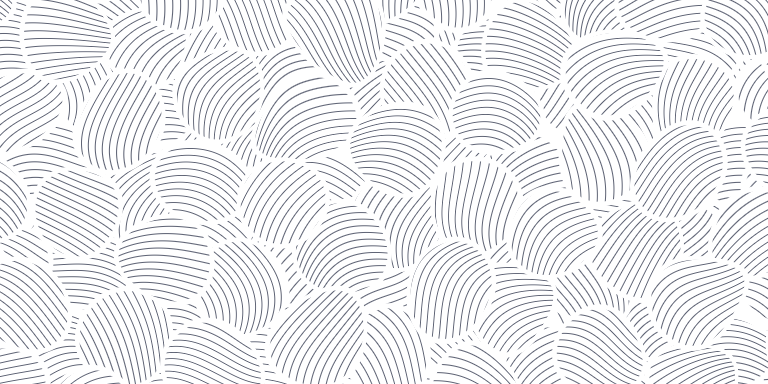
Give the GLSL for this pattern, as a WebGL 1 fragment shader.

```glsl
precision highp float;

uniform vec2 u_resolution;

const vec3 PAPER = vec3(1.0);
const vec3 INK = vec3(0.35, 0.37, 0.44);
const float PITCH = 0.33;       // node spacing inside one layer
const float TILT = 0.38;        // slope of the layer grid
const float GAP = 0.011;        // blank rim around each patch
const float LINE_WIDTH = 0.0025;

vec2 hash2(vec2 p) {
  vec2 q = vec2(dot(p, vec2(127.1, 311.7)), dot(p, vec2(269.5, 183.3)));
  return fract(sin(q) * 43758.55);
}

float cornerSlope(vec2 cell, vec2 f, vec2 corner) {
  return dot(hash2(cell + corner) * 2.0 - 1.0, f - corner);
}

float gradientNoise(vec2 p) {
  vec2 cell = floor(p);
  vec2 f = fract(p);
  vec2 w = f * f * f * (f * (f * 6.0 - 15.0) + 10.0);
  float low = mix(cornerSlope(cell, f, vec2(0.0, 0.0)),
                  cornerSlope(cell, f, vec2(1.0, 0.0)), w.x);
  float high = mix(cornerSlope(cell, f, vec2(0.0, 1.0)),
                   cornerSlope(cell, f, vec2(1.0, 1.0)), w.x);
  return mix(low, high, w.y);
}

// Coordinates of p in a frame turned by the angle
vec2 toFrame(vec2 p, float angle) {
  float c = cos(angle);
  float s = sin(angle);
  return vec2(c * p.x + s * p.y, c * p.y - s * p.x);
}

// Part of a pixel covered by a stroke at distance d
float strokeCoverage(float d, float width, float pixel) {
  float near = max(-0.5 * width, d - 0.5 * pixel);
  float far = min(0.5 * width, d + 0.5 * pixel);
  return clamp((far - near) / pixel, 0.0, 1.0);
}

float fillCoverage(float d, float pixel) {
  return clamp(0.5 - d / pixel, 0.0, 1.0);
}

// Curved parallel strokes: an arch plus an S-shaped swirl
float hatch(vec2 p, float fan, float radius, float bend, float swirl,
            float spacing, float pixel) {
  float u = p.x / radius;
  float level = (p.y + radius * (bend * u * u + swirl * u * u * u)) / fan;
  float slope = 2.0 * bend * u + 3.0 * swirl * u * u;
  float stretch = length(vec2(slope, 1.0)) / fan;
  float d = abs(fract(level / spacing) - 0.5) * spacing / stretch;
  return strokeCoverage(d, LINE_WIDTH, pixel);
}

// Paints one egg-shaped patch over the ink already there
float paintPatch(float ink, vec2 offset, vec2 seed, float pixel) {
  vec2 shape = hash2(seed + 3.7);
  vec2 curve = hash2(seed + 8.3);
  vec2 style = hash2(seed + 15.1);
  vec2 p = toFrame(offset, mix(-1.4, 1.4, style.x) - TILT);
  vec2 radii = mix(vec2(0.108, 0.093), vec2(0.135, 0.118), shape);

  float fan = 1.0 + mix(-0.28, 0.28, curve.x) * clamp(p.x / radii.x, -1.2, 1.2);
  float edge = (length(vec2(p.x, p.y / fan) / radii) - 1.0) * radii.y;
  float bend = mix(0.05, 0.42, curve.y);
  float swirl = mix(-0.22, 0.22, fract(curve.x * 7.0 + curve.y));
  float spacing = mix(0.0165, 0.0205, style.y);

  float lines = hatch(p, fan, radii.x, bend, swirl, spacing, pixel);
  ink *= 1.0 - fillCoverage(edge - GAP, pixel);
  return max(ink, lines * fillCoverage(edge, pixel));
}

// Paints the patches of one layer, standing on a jittered grid
float paintLayer(float ink, vec2 p, vec2 shift, float layer, float pixel) {
  vec2 q = p / PITCH - shift;
  vec2 base = floor(q);
  for (int j = 0; j < 2; j++) {
    for (int i = 0; i < 2; i++) {
      vec2 node = base + vec2(float(i), float(j));
      vec2 seed = node + layer * vec2(17.0, 29.0);
      vec2 jitter = (hash2(seed) - 0.5) * 0.27;
      ink = paintPatch(ink, (q - node - jitter) * PITCH, seed, pixel);
    }
  }
  return ink;
}

void main() {
  float pixel = 1.0 / u_resolution.y;
  vec2 p = gl_FragCoord.xy * pixel;

  // Gentle warp keeps outlines and strokes organic
  vec2 warp = vec2(gradientNoise(p * 3.5), gradientNoise(p * 3.5 + 41.0));
  vec2 g = toFrame(p + 0.025 * warp, TILT);

  // Two backing layers, then four interleaved ones on top
  float ink = 0.0;
  for (int k = 0; k < 6; k++) {
    float layer = float(k);
    float column = mod(layer, 2.0);
    float row = mod(column + floor(layer / 2.0), 2.0);
    vec2 shift = 0.5 * vec2(column, row) + (k < 2 ? 0.25 : 0.0);
    ink = paintLayer(ink, g, shift, layer + 1.0, pixel);
  }

  gl_FragColor = vec4(mix(PAPER, INK, ink), 1.0);
}
```
